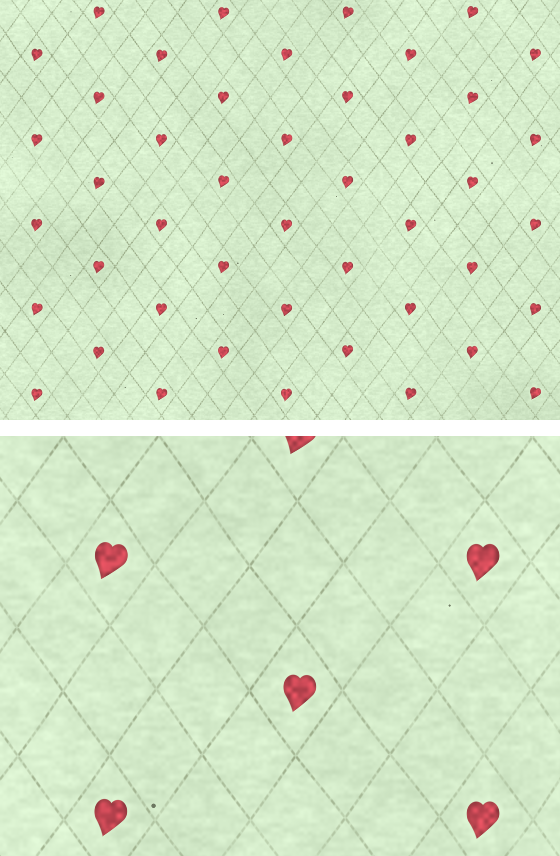
Top, the full canvas; bottom, a detail of the centre.
A Shadertoy shader for this pattern:

```glsl
// Quilted mint paper: a diamond grid of broken stitches with small red hearts
// in a staggered lattice. Distance functions draw the stitches and hearts;
// layered value noise gives the paper its grain, stains and worn print.

const vec2 HEART_ORIGIN = vec2(0.0868, 0.0608);   // in canvas heights
const vec2 DIAMOND = vec2(0.0742, 0.1009);        // full width and height
const float STITCHES_PER_SIDE = 10.0;

const vec3 PAPER_LIGHT = vec3(0.89, 0.98, 0.85);
const vec3 PAPER_DARK = vec3(0.73, 0.82, 0.69);
const vec3 THREAD = vec3(0.56, 0.62, 0.48);
const vec3 HEART_RED = vec3(0.78, 0.28, 0.33);
const vec3 HEART_EDGE = vec3(0.57, 0.24, 0.25);

float hash(vec2 p) {
    vec3 q = fract(p.xyx * 0.1031);
    q += dot(q, q.yzx + 33.33);
    return fract((q.x + q.y) * q.z);
}

float noise(vec2 p) {
    vec2 i = floor(p), f = fract(p);
    f = f * f * (3.0 - 2.0 * f);
    return mix(mix(hash(i), hash(i + vec2(1, 0)), f.x),
               mix(hash(i + vec2(0, 1)), hash(i + vec2(1, 1)), f.x), f.y);
}

float fbm(vec2 p) {
    float sum = 0.0, amp = 0.5;
    for (int i = 0; i < 4; i++) {
        sum += amp * noise(p);
        p = p * 2.03 + 17.3;
        amp *= 0.5;
    }
    return sum;
}

// Heart with its tip at the origin and its lobes near y = 1.
float heartDistance(vec2 p) {
    p.x = abs(p.x);
    if (p.x + p.y > 1.0) return length(p - vec2(0.25, 0.75)) - 0.3536;
    vec2 top = p - vec2(0.0, 1.0);
    vec2 side = p - 0.5 * max(p.x + p.y, 0.0);
    return sqrt(min(dot(top, top), dot(side, side))) * sign(p.x - p.y);
}

// Heart leaning by an angle, its tail swept to the left.
float sweptHeart(vec2 p, float lean) {
    float c = cos(lean), s = sin(lean);
    p = mat2(c, -s, s, c) * p;
    vec2 q = p / vec2(0.0215, 0.0268) + vec2(0.0, 0.56);
    float tail = max(0.75 - q.y, 0.0);
    q.x += 0.42 * tail * tail;
    return heartDistance(q) * 0.0225;
}

// One family of seams: 'across' counts lines, 'along' runs down each line.
float stitchedSeam(float across, float along, float pixel) {
    float dist = abs(fract(across) - 0.5) / length(1.0 / DIAMOND);
    float line = 1.0 - smoothstep(0.0002, 0.0011 + pixel * 0.75, dist);
    float t = along * STITCHES_PER_SIDE;
    float dash = 1.0 - smoothstep(0.22, 0.46, abs(fract(t) - 0.5));
    float wear = 0.45 + 0.55 * hash(vec2(floor(t), floor(across)) + 71.0);
    return line * wear * mix(0.35, 1.0, dash);
}

vec3 paper(vec2 p) {
    float stain = fbm(p * 5.0 + 3.0) - 0.47;
    float pulp = noise(p * vec2(95.0, 130.0)) - 0.5;
    float weave = noise(p * vec2(110.0, 260.0) + 40.0) - 0.5;
    float grit = noise(p * 310.0 + 9.0) - 0.5;
    float tone = 0.65 + 0.65 * stain + 0.22 * pulp + 0.3 * weave + 0.2 * grit;
    return mix(PAPER_DARK, PAPER_LIGHT, clamp(tone, 0.0, 1.0));
}

vec3 addHearts(vec3 base, vec2 p, float pixel) {
    vec2 q = p - HEART_ORIGIN;
    vec2 pitch = DIAMOND * vec2(2.0, 2.0);
    float column = round(q.x / pitch.x);
    float stagger = mod(column, 2.0) * DIAMOND.y;
    float row = round((q.y - stagger) / pitch.y);
    vec2 cell = vec2(column, row) + 20.0;
    vec2 jitter = vec2(hash(cell.xx), hash(cell + 5.0)) - 0.5;
    q -= vec2(column, row) * pitch + vec2(0.0, stagger) + jitter * 0.004;

    float d = sweptHeart(q, (hash(cell + 11.0) - 0.5) * 0.3 - 0.08);
    float halo = 1.0 - smoothstep(0.0, 0.005, d);
    base = mix(base, PAPER_LIGHT, 0.45 * halo);
    float rim = smoothstep(-0.0035, 0.0, d);
    vec3 ink = mix(HEART_RED, HEART_EDGE, 0.6 * rim);
    ink *= 0.8 + 0.4 * noise(p * 230.0);
    return mix(base, ink, 1.0 - smoothstep(-0.6 * pixel, 0.6 * pixel, d));
}

// Sparse dark flecks of uneven size.
float flecks(vec2 p, float pixel) {
    vec2 cell = floor(p * 22.0);
    vec2 center = 0.2 + 0.6 * vec2(hash(cell + 3.0), hash(cell + 8.0));
    float d = length(p - (cell + center) / 22.0);
    float radius = 0.0008 + 0.0012 * hash(cell + 15.0);
    float present = step(0.965, hash(cell + 31.0));
    return present * (1.0 - smoothstep(radius - pixel * 0.5, radius + pixel * 0.5, d));
}

void mainImage(out vec4 fragColor, in vec2 fragCoord) {
    vec2 p = fragCoord / iResolution.y;
    float pixel = 1.0 / iResolution.y;
    vec3 color = paper(p);

    // Slightly wandering seams, each with a soft crease beside the thread
    vec2 wander = vec2(noise(p * 14.0), noise(p * 14.0 + 50.0)) - 0.5;
    vec2 g = (p + wander * 0.004 - HEART_ORIGIN) / DIAMOND;
    float seam = max(stitchedSeam(g.x + g.y, g.x - g.y, pixel),
                     stitchedSeam(g.x - g.y, g.x + g.y, pixel));
    float fade = 0.45 + 0.5 * noise(p * 9.0 + 80.0);
    color = mix(color, THREAD, seam * fade);

    color = addHearts(color, p, pixel);
    color = mix(color, vec3(0.25, 0.27, 0.2), 0.7 * flecks(p, pixel));
    fragColor = vec4(color, 1.0);
}
```
